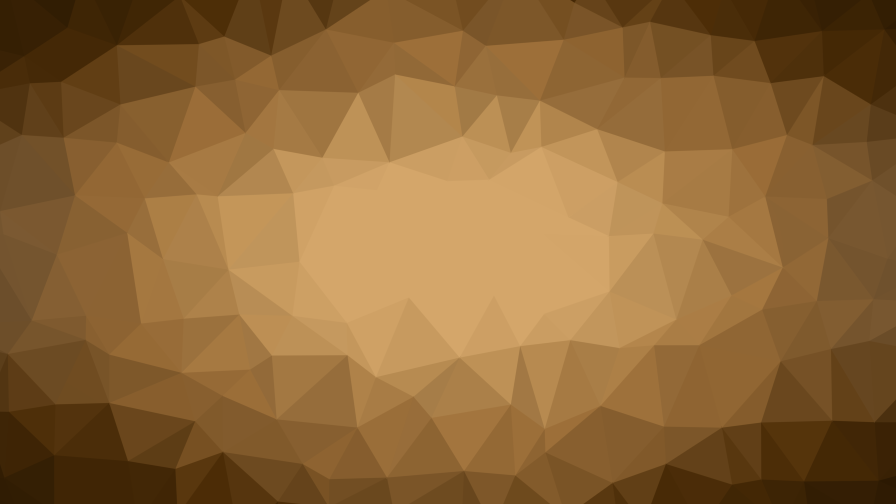
This background is drawn by a Shadertoy shader. Its source:

```glsl
// Low-poly amber backdrop: a jittered grid is split into triangles, and each
// triangle takes one flat tone from a glow that fades from a pale centre
// to dark brown corners. Coverage weights smooth the shared edges.

#define CELLS 9.4          // grid cells per canvas height
#define JITTER 0.36        // largest vertex shift, in cells
#define TONE_SPREAD 0.065  // brightness variation between facets
#define GLOW_POWER 1.7     // below 2 darkens the diagonals
#define CORE_POWER 3.0     // above 2 squares off the pale core
#define GLOW_CENTER vec2(0.01, 0.01)
#define EDGE_SOFTNESS 0.7  // half width of edge blending, in pixels

const vec3 HONEY = vec3(0.83, 0.65, 0.415);
const vec3 SAND  = vec3(0.71, 0.54, 0.315);
const vec3 OCHRE = vec3(0.58, 0.41, 0.21);
const vec3 UMBER = vec3(0.485, 0.335, 0.155);
const vec3 BROWN = vec3(0.29, 0.17, 0.025);
const vec3 DARK  = vec3(0.18, 0.105, 0.01);
const vec3 TAUPE = vec3(0.46, 0.34, 0.20);

vec2 hash22(vec2 p) {
    vec3 h = fract(p.xyx * vec3(0.1031, 0.1030, 0.0973));
    h += dot(h, h.yzx + 33.33);
    return fract((h.xx + h.yz) * h.zy);
}

vec2 vertexAt(vec2 id) {
    return id + JITTER * (2.0 * hash22(id + 71.0) - 1.0);
}

// Distance from the glow centre; q spans -1 to 1 on both axes.
float glowDistance(vec2 q, float power) {
    vec2 d = pow(abs(q - GLOW_CENTER) + 1e-4, vec2(power));
    return pow(d.x + d.y, 1.0 / power);
}

vec3 glowColor(vec2 q) {
    float d = glowDistance(q, GLOW_POWER);
    float core = glowDistance(q, CORE_POWER);
    vec3 color = mix(HONEY, SAND, clamp((core - 0.29) / 0.22, 0.0, 1.0));
    color = mix(color, OCHRE, clamp((d - 0.51) / 0.27, 0.0, 1.0));
    color = mix(color, UMBER, clamp((d - 0.78) / 0.22, 0.0, 1.0));
    color = mix(color, BROWN, clamp((d - 0.98) / 0.20, 0.0, 1.0));
    color = mix(color, DARK, clamp((d - 1.18) / 0.32, 0.0, 1.0));
    // Greyer tint at the left and right ends
    float side = smoothstep(0.7, 1.0, abs(q.x)) * (1.0 - smoothstep(0.2, 0.8, abs(q.y)));
    return mix(color, TAUPE, 0.8 * side);
}

// Signed distance to a line, positive on its left.
float leftOf(vec2 p, vec2 a, vec2 b) {
    vec2 e = normalize(b - a);
    return e.x * (p.y - a.y) - e.y * (p.x - a.x);
}

// One facet: flat colour in rgb, weighted by its coverage in w.
vec4 facet(vec2 p, vec2 a, vec2 b, vec2 c, vec2 seed, vec2 toGlow, float pixel) {
    float inside = min(leftOf(p, a, b), min(leftOf(p, b, c), leftOf(p, c, a)));
    float cover = smoothstep(-pixel, pixel, inside);
    vec2 q = (a + b + c) / 3.0 * toGlow;
    float variation = TONE_SPREAD * smoothstep(0.25, 0.6, glowDistance(q, CORE_POWER));
    float tone = 1.0 + variation * (2.0 * hash22(seed + 19.0).x - 1.0);
    return vec4(glowColor(q) * tone, 1.0) * cover;
}

void mainImage(out vec4 fragColor, in vec2 fragCoord) {
    vec2 p = (fragCoord - 0.5 * iResolution.xy) / iResolution.y * CELLS;
    vec2 toGlow = 2.0 / CELLS * vec2(iResolution.y / iResolution.x, 1.0);
    float pixel = EDGE_SOFTNESS * CELLS / iResolution.y;

    vec4 sum = vec4(glowColor(p * toGlow), 1.0) * 1e-4;
    for (int y = -1; y <= 1; y++) {
        for (int x = -1; x <= 1; x++) {
            vec2 id = floor(p) + vec2(x, y);
            vec2 a = vertexAt(id);
            vec2 b = vertexAt(id + vec2(1, 0));
            vec2 c = vertexAt(id + vec2(1, 1));
            vec2 d = vertexAt(id + vec2(0, 1));
            vec2 otherSeed = id + vec2(37.0, 53.0);
            // Split each quad along its shorter diagonal
            if (distance(a, c) < distance(b, d)) {
                sum += facet(p, a, b, c, id, toGlow, pixel);
                sum += facet(p, a, c, d, otherSeed, toGlow, pixel);
            } else {
                sum += facet(p, a, b, d, id, toGlow, pixel);
                sum += facet(p, b, c, d, otherSeed, toGlow, pixel);
            }
        }
    }
    fragColor = vec4(sum.rgb / sum.w, 1.0);
}
```
